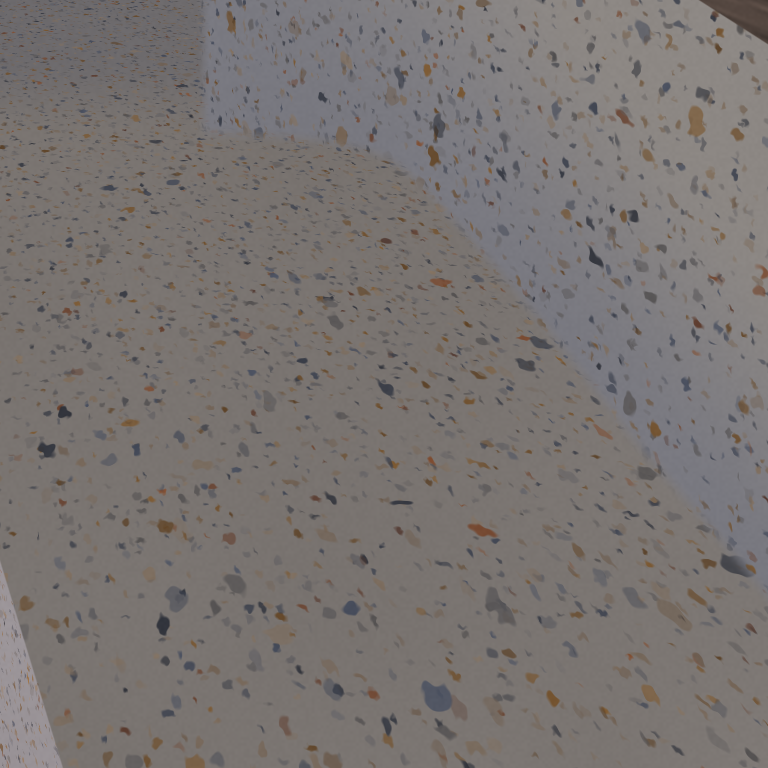
Give the GLSL for this texture, as a Shadertoy shader.

```glsl
// Terrazzo floor that sweeps up into a curved, paler wall, both strewn with stone chips.
// Chips are jittered ellipses in cell grids, seen through one projective map per surface;
// soft masks then join floor, wall, a light foreground edge and a dark corner.

vec3 hash3(vec2 p) {
    vec3 q = fract(p.xyx * vec3(0.1031, 0.1030, 0.0973));
    q += dot(q, q.yxz + 33.33);
    return fract((q.xxy + q.yzz) * q.zyx);
}

float noise(vec2 p) {
    vec2 i = floor(p), f = fract(p);
    f = f * f * (3.0 - 2.0 * f);
    return mix(mix(hash3(i).x, hash3(i + vec2(1, 0)).x, f.x),
               mix(hash3(i + vec2(0, 1)).x, hash3(i + vec2(1, 1)).x, f.x), f.y);
}

vec3 chipColor(float pick, float shade) {
    vec3 slate = mix(vec3(0.17, 0.18, 0.21), vec3(0.28, 0.31, 0.38), shade);
    vec3 gray = mix(vec3(0.31, 0.30, 0.30), vec3(0.41, 0.40, 0.41), shade);
    vec3 ochre = mix(vec3(0.34, 0.24, 0.14), vec3(0.50, 0.35, 0.18), shade);
    vec3 rust = mix(vec3(0.30, 0.20, 0.17), vec3(0.52, 0.29, 0.16), shade);
    vec3 tan_ = mix(vec3(0.42, 0.36, 0.31), vec3(0.52, 0.45, 0.38), shade);
    if (pick < 0.27) return slate;
    if (pick < 0.52) return gray;
    if (pick < 0.69) return ochre;
    if (pick < 0.76) return rust;
    return tan_;
}

// Lays one grid of chips over the base colour
vec3 addChips(vec3 base, vec2 p, float cell, float angle, float share, float soft, float seed) {
    vec2 g = p / cell + seed;
    vec2 warp = vec2(noise(g * 4.0), noise(g * 4.0 + 19.0)) - 0.5;
    vec2 home = floor(g);
    for (int j = -1; j <= 1; j++)
    for (int i = -1; i <= 1; i++) {
        vec2 id = home + vec2(i, j);
        vec3 place = hash3(id + seed * 7.0 + 200.0);
        vec3 look = hash3(id + seed * 3.0 + 411.0);
        vec3 form = hash3(id + seed * 5.0 + 733.0);
        if (place.z > share) continue;
        vec2 d = g - id - place.xy + warp * 0.22;
        float turn = angle + (form.x - 0.5) * 0.9;
        vec2 axis = vec2(cos(turn), sin(turn));
        vec2 local = vec2(dot(d, axis), dot(d, vec2(-axis.y, axis.x)));
        float longHalf = mix(0.18, 0.44, form.y * form.y);
        vec2 radius = longHalf * vec2(1.0, mix(0.30, 0.62, form.z));
        float dist = (length(local / radius) - 1.0) * radius.y * cell;
        float opacity = mix(0.25, 0.95, look.z);
        base = mix(base, chipColor(look.x, look.y), opacity * smoothstep(soft, -soft, dist));
    }
    return base;
}

// Fine, medium and sparse large chips together
vec3 terrazzo(vec3 base, vec2 p, float angle, float soft) {
    base = addChips(base, p, 0.016, angle, 0.50, soft, 3.0);
    base = addChips(base, p, 0.026, angle, 0.56, soft, 11.0);
    return addChips(base, p, 0.043, angle, 0.22, soft, 29.0);
}

void mainImage(out vec4 fragColor, in vec2 fragCoord) {
    vec2 uv = fragCoord / iResolution.xy;
    float soft = max(0.0013, 0.7 / iResolution.y);
    float cloud = noise(uv * 5.0) - 0.5;

    // Curved seam, and the shaded recess at its left
    float bend = uv.x - 0.52;
    float seam = 0.85 - 0.08 * uv.x - 0.575 * (bend + sqrt(bend * bend + 0.002));
    float above = (uv.y - seam) / (1.0 + 0.6 * smoothstep(0.45, 0.7, uv.x));
    float wallMask = smoothstep(-0.012, 0.012, above + cloud * 0.01)
                   * smoothstep(0.255, 0.275, uv.x);

    // Floor, receding towards the top
    float floorDepth = 1.35 - uv.y;
    vec2 floorPos = vec2(uv.x - 0.5, 0.9) / floorDepth;
    vec3 floorBase = vec3(0.476, 0.454, 0.440) + cloud * 0.014;
    floorBase += 0.018 * smoothstep(0.5, 1.0, uv.x);
    floorBase = mix(floorBase, vec3(0.425, 0.415, 0.425),
                    smoothstep(0.82, 0.93, uv.y) * (1.0 - 0.4 * uv.x));
    vec3 floorColor = terrazzo(floorBase, floorPos, -0.48, soft / floorDepth);

    // Wall, coming nearer to the right, with a cool tint along the seam
    float wallDepth = 0.55 + 0.6 * uv.x;
    vec2 wallPos = vec2(-1.8, uv.y - 0.5) / wallDepth;
    float lit = smoothstep(0.0, 0.30, above) * smoothstep(0.25, 0.75, uv.x);
    vec3 wallBase = mix(vec3(0.475, 0.475, 0.505), vec3(0.555, 0.535, 0.520), lit);
    wallBase += cloud * 0.014;
    vec3 wallColor = terrazzo(wallBase, wallPos + 5.0, -1.05, soft / wallDepth);

    vec3 color = mix(floorColor, wallColor, wallMask);

    // Light foreground edge at the lower left
    float edge = (1.0 - uv.x / 0.082 - uv.y / 0.27) * 0.078;
    vec3 edgeColor = wallColor + vec3(0.13, 0.105, 0.09);
    color = mix(color, edgeColor, smoothstep(-soft, soft, edge));

    // Dark streaked corner at the upper right
    float corner = (uv.y - 1.0 + 0.64 * (uv.x - 0.91)) * 0.84;
    float streak = noise(vec2(uv.x * 18.0, (uv.y + 0.4 * uv.x) * 160.0));
    vec3 cornerColor = mix(vec3(0.25, 0.21, 0.19), vec3(0.38, 0.32, 0.29), streak);
    color = mix(color, cornerColor, smoothstep(-soft, soft, corner));

    // Faint surface grain
    color += (noise(uv * 260.0) - 0.5) * 0.014;
    fragColor = vec4(color, 1.0);
}
```
